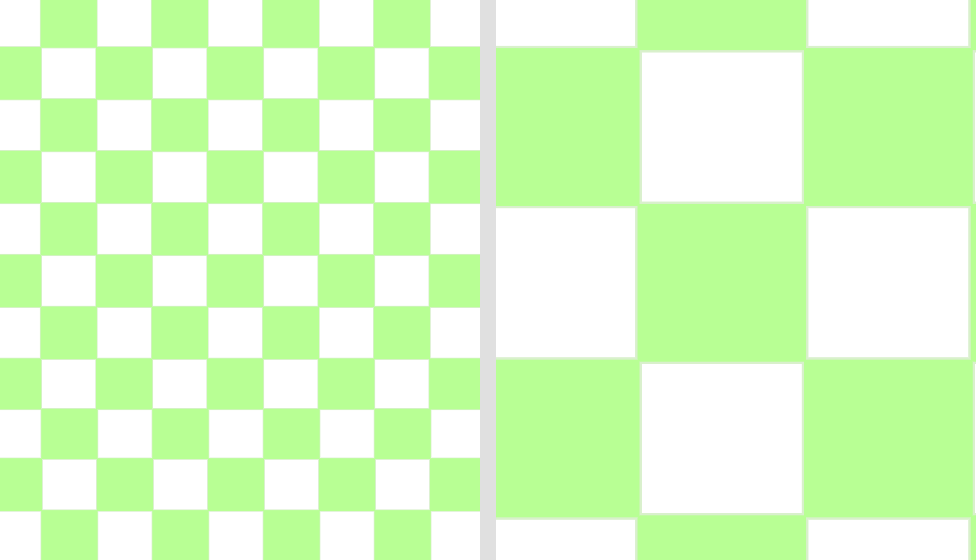
Left: the whole. Right: its middle third, enlarged.
Give the GLSL for this pattern, as a Shadertoy shader.

```glsl
// Pale green and white checkerboard with thin greyish seams and slightly uneven lower rows.

// Signed distance to an axis-aligned box with sharp corners
float boxDistance(vec2 p, vec2 halfSize) {
    vec2 d = abs(p) - halfSize;
    return max(d.x, d.y);
}

// Coverage of the region where the distance is negative
float coverage(float d, float pixel) {
    return 1.0 - smoothstep(-0.5 * pixel, 0.5 * pixel, d);
}

void mainImage(out vec4 fragColor, in vec2 fragCoord) {
    // Canvas height is one unit, measured down from the top left
    float pixel = 1.0 / iResolution.y;
    vec2 p = vec2(fragCoord.x, iResolution.y - fragCoord.y) * pixel;

    // Two shorter rows near the bottom
    p.y += 0.0071 * pow(clamp((p.y - 0.641) / 0.178, 0.0, 1.0), 1.3);

    vec2 pitch = vec2(0.09915, 0.0927);
    vec2 grid = (p - vec2(0.0731, 0.0845)) / pitch;

    // The last rows sit slightly to the right
    grid.x -= 0.0013 / pitch.x * step(7.0, floor(grid.y));

    vec2 cell = floor(grid);
    vec2 local = (grid - cell - 0.5) * pitch;
    float isWhite = 1.0 - mod(cell.x + cell.y, 2.0);

    // Green ground, greyish seam, then the white square inside it
    float d = boxDistance(local, 0.5 * pitch);
    vec3 color = vec3(0.72, 1.0, 0.58);
    color = mix(color, vec3(0.85, 0.94, 0.80), isWhite * coverage(d + 0.0006, pixel));
    color = mix(color, vec3(1.0), isWhite * coverage(d + 0.0020, pixel));

    fragColor = vec4(color, 1.0);
}
```
